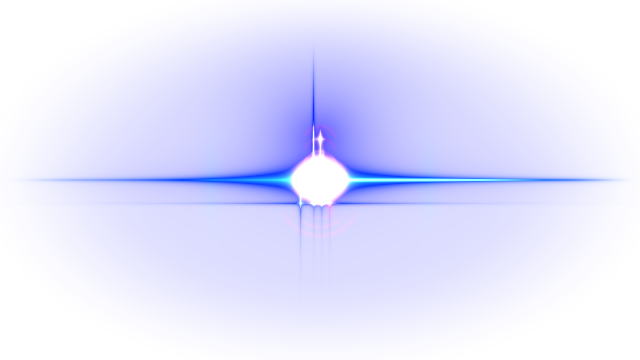
Give the GLSL for this background, as a Shadertoy shader.

```glsl
// A blue lens flare over white: an oval haze, a long tapered streak, a hot core,
// thin vertical beams and faint ghost arcs. Light is summed from falloff functions,
// then laid over white with its strongest channel as the opacity.

const vec3 HAZE_BLUE   = vec3(0.01, 0.01, 1.0);
const vec3 STREAK_BLUE = vec3(0.08, 0.42, 1.08);
const vec3 LINE_BLUE   = vec3(0.05, 0.25, 0.95);
const vec3 RIM_RED     = vec3(0.85, 0.22, 0.32);
const vec3 GHOST_PINK  = vec3(0.30, 0.13, 0.16);
const float LINE_Y = -0.065;

float falloff(float d, float width) {
    return exp(-abs(d) / width);
}

float bell(float d, float width) {
    return exp(-d * d / (width * width));
}

// Fades in past a and out past b
float span(float v, float a, float b, float soft) {
    return smoothstep(a - soft, a + soft, v) * (1.0 - smoothstep(b - soft, b + soft, v));
}

// Oval haze, with a denser cloud above the core
vec3 haze(vec2 p) {
    float oval = 1.0 - smoothstep(0.5, 1.08, length(p / vec2(0.9, 0.52)));
    float cloud = 0.52 * falloff(length(p - vec2(0.0, 0.12)), 0.13);
    float band = 0.34 * falloff(p.y, 0.045) * falloff(p.x, 0.32);
    float above = mix(0.3, 1.0, smoothstep(LINE_Y - 0.012, LINE_Y + 0.005, p.y));
    float edge = 1.0 - smoothstep(0.7, 1.1, length(p / vec2(0.9, 0.52)));
    return HAZE_BLUE * (0.13 * oval + (cloud + band) * above * edge);
}

// Tapered horizontal streak, longer and whiter on the right
vec3 streak(vec2 p) {
    float x = abs(p.x);
    float right = smoothstep(-0.05, 0.05, p.x);
    float power = mix(3.2 * falloff(x, 0.3), 2.8 * falloff(x, 0.55), right);
    float width = 0.0035 + 0.019 * falloff(x, 0.17);
    float ends = 1.0 - smoothstep(0.68, 0.89, x);
    vec3 light = STREAK_BLUE * power * ends * falloff(p.y, width);
    float thread = right * (1.0 - smoothstep(0.35, 0.78, x)) * bell(p.y, 0.004);
    return light + vec3(0.6, 0.8, 0.6) * thread;
}

// White core inside a red rim
vec3 core(vec2 p) {
    float r = length(p * vec2(0.92, 1.05));
    float rim = bell(r - 0.062, 0.010) * (0.75 + 0.25 * sin(atan(p.y, p.x) * 4.0 + 1.0));
    return vec3(4.0, 3.7, 4.0) * bell(r, 0.049) + RIM_RED * rim;
}

// Vertical beam between two heights
float beam(vec2 p, float x, float low, float high, float width) {
    return falloff(p.x - x, width) * span(p.y, low, high, 0.02);
}

// Small star with a longer vertical arm
float star(vec2 p, vec2 arms) {
    return exp(-abs(p.x) / arms.x - abs(p.y) / arms.y);
}

vec3 beams(vec2 p) {
    // Upper pair, and the dark blue needle that rises out of it
    float needleFade = 1.0 - smoothstep(0.13, 0.40, p.y);
    vec3 light = LINE_BLUE * 0.75 * beam(p, -0.018, 0.0, 0.42, 0.0028) * needleFade;
    light += vec3(0.85, 0.75, 0.9) * beam(p, -0.018, 0.02, 0.15, 0.0028);
    light += vec3(0.85, 0.65, 0.9) * beam(p, 0.001, 0.02, 0.14, 0.0040);
    light += vec3(0.45, 0.35, 0.4) * beam(p, 0.009, 0.02, 0.09, 0.0030);
    light += vec3(1.3, 1.2, 1.3) * star(p - vec2(0.001, 0.113), vec2(0.010, 0.012));

    // Lower spikes hang from the thin line
    for (int i = 0; i < 4; i++) {
        float k = float(i);
        float x = -0.054 + 0.027 * k + 0.010 * step(0.5, k) * (1.5 - 0.5 * k);
        float outer = step(k, 0.5) + step(2.5, k);
        vec3 tint = mix(vec3(0.8, 0.9, 1.2), vec3(1.3, 0.6, 0.7), step(2.5, k));
        vec2 q = p - vec2(x, LINE_Y);
        light += tint * star(q, vec2(0.006, 0.010 + 0.010 * outer));
        float tail = falloff(q.y, 0.07) * (1.0 - smoothstep(-0.02, 0.06, q.y));
        light += LINE_BLUE * (0.22 + 0.25 * step(k, 0.5)) * falloff(q.x, 0.003) * tail;
    }
    return light;
}

// Pale partial rings above and below the core
vec3 ghosts(vec2 p) {
    vec3 light = vec3(0.0);
    for (int i = 0; i < 3; i++) {
        float k = float(i);
        float upR = length(p - vec2(0.0, 0.105 - 0.035 * k));
        float upSide = smoothstep(0.0, 0.03, p.y - 0.105 + 0.035 * k);
        float upArc = bell(upR - 0.046, 0.004) + 0.4 * (1.0 - smoothstep(0.040, 0.048, upR));
        light += GHOST_PINK * 0.75 * upArc * upSide;

        float downR = length(p - vec2(0.0, -0.046));
        float downSide = smoothstep(0.02, 0.08, -0.046 - p.y);
        light += GHOST_PINK * 0.45 * bell(downR - 0.109 + 0.025 * k, 0.006) * downSide;
    }
    return light;
}

void mainImage(out vec4 fragColor, in vec2 fragCoord) {
    vec2 p = (fragCoord - 0.5 * iResolution.xy) / iResolution.y;
    vec3 light = haze(p) + streak(p) + core(p) + beams(p) + ghosts(p);

    // Thin lower line and two faint cyan side tints
    light += LINE_BLUE * 0.85 * falloff(p.y - LINE_Y, 0.0035) * falloff(p.x, 0.18);
    light += vec3(0.0, 0.05, 0.03) * bell(abs(p.x) - 0.3, 0.025) * bell(p.y, 0.11);

    vec3 ink = min(light, 1.0);
    float opacity = max(ink.r, max(ink.g, ink.b));
    fragColor = vec4(ink + 1.0 - opacity, 1.0);
}
```
